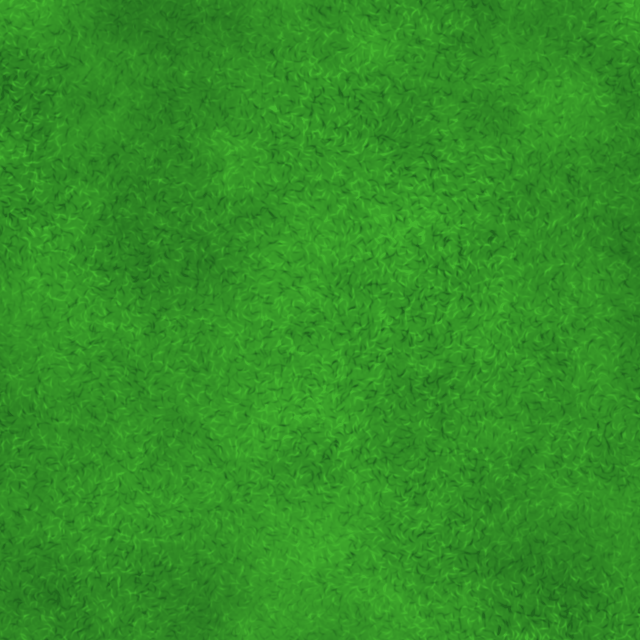
Reproduce this texture procedurally as a Shadertoy shader.

```glsl
#define DARK_GREEN vec3(0.16, 0.48, 0.13)
#define LIGHT_GREEN vec3(0.24, 0.65, 0.17)
#define MEAN_TONE 0.47
#define BLOTCH_SCALE 5.0
#define BLOTCH_CONTRAST 1.4
#define FIBRE_CELLS 82.0
#define FIBRES_PER_CELL 3
#define FIBRE_LENGTH 0.48
#define FIBRE_WIDTH 0.15
#define FIBRE_CONTRAST 0.70
#define GRAIN_CELLS 230.0
#define GRAIN_CONTRAST 0.22

// Four random values per integer point
vec4 hash4(vec3 p) {
    vec4 q = fract(p.xyzx * vec4(0.1031, 0.1030, 0.0973, 0.1099));
    q += dot(q, q.wzxy + 33.33);
    return fract((q.xxyz + q.yzzw) * q.zywx);
}

// Smooth value noise, centred on zero
float noise(vec2 p, float seed) {
    vec2 cell = floor(p);
    vec2 f = fract(p);
    f = f * f * f * (f * (f * 6.0 - 15.0) + 10.0);
    float a = hash4(vec3(cell, seed)).x;
    float b = hash4(vec3(cell + vec2(1.0, 0.0), seed)).x;
    float c = hash4(vec3(cell + vec2(0.0, 1.0), seed)).x;
    float d = hash4(vec3(cell + vec2(1.0, 1.0), seed)).x;
    return mix(mix(a, b, f.x), mix(c, d, f.x), f.y) - 0.5;
}

// Cloudy light and dark patches
float blotches(vec2 p) {
    const mat2 turn = mat2(0.8, 0.6, -0.6, 0.8);
    float sum = 0.0;
    float amplitude = 0.5;
    for (int i = 0; i < 5; i++) {
        sum += amplitude * noise(p, float(i) + 11.0);
        p = turn * p * 2.03 + 17.3;
        amplitude *= 0.6;
    }
    return sum;
}

// Short bent strokes, light and dark, loosely combed by a flow field
float fibres(vec2 uv) {
    vec2 p = uv * FIBRE_CELLS;
    vec2 home = floor(p);
    float flow = 7.0 * noise(uv * 7.0, 31.0);
    float sum = 0.0;
    for (int y = -1; y <= 1; y++)
    for (int x = -1; x <= 1; x++)
    for (int k = 0; k < FIBRES_PER_CELL; k++) {
        vec2 cell = home + vec2(x, y);
        vec4 rnd = hash4(vec3(cell, float(k) + 41.0));
        float angle = flow + 2.6 * (rnd.z - 0.5);
        vec2 axis = vec2(cos(angle), sin(angle));
        vec2 offset = p - cell - rnd.xy;
        float along = dot(offset, axis);
        float bend = 1.2 * (fract(rnd.z * 7.0) - 0.5);
        float across = dot(offset, vec2(-axis.y, axis.x)) + bend * along * along;
        vec2 d = vec2(along / FIBRE_LENGTH, across / FIBRE_WIDTH);
        sum += (2.0 * rnd.w - 1.0) * exp(-dot(d, d));
    }
    return sum;
}

void mainImage(out vec4 fragColor, in vec2 fragCoord) {
    vec2 uv = fragCoord / iResolution.y;

    // Fibres are crisper in some areas than in others
    float crispness = 1.0 + 0.9 * noise(uv * 6.0, 53.0);

    float tone = MEAN_TONE;
    tone += BLOTCH_CONTRAST * blotches(uv * BLOTCH_SCALE + 3.7);
    tone += FIBRE_CONTRAST * crispness * fibres(uv);
    tone += GRAIN_CONTRAST * noise(uv * GRAIN_CELLS, 61.0);

    fragColor = vec4(mix(DARK_GREEN, LIGHT_GREEN, clamp(tone, -0.4, 1.35)), 1.0);
}
```
